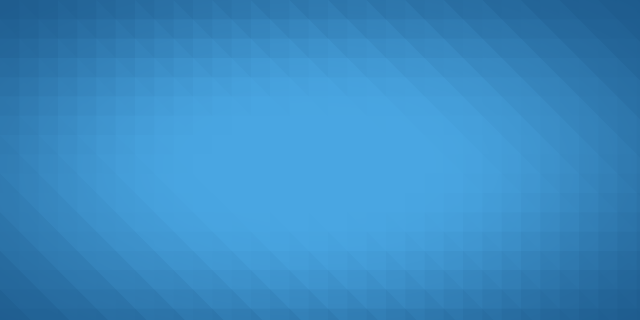
Write a Shadertoy shader that draws this background.

```glsl
// A blue elliptical glow faceted by two overlapping lattices of right triangles.
#define TILE 0.1206               // lattice square side, in canvas heights
#define GLOW_CENTER vec2(0.49, 0.52) // canvas fractions, measured from the top left
#define GLOW_RADIUS vec2(0.5, 0.5)
#define FALLOFF vec2(0.35, 1.5)   // start and end of the darkening
#define FACET_AMOUNT 0.8          // 0 = smooth gradient, 1 = flat triangles
#define BRIGHT_BLUE vec3(0.285, 0.650, 0.885)
#define DEEP_BLUE vec3(0.115, 0.355, 0.550)
#define SAMPLES 3

// Glow colour at a point in canvas heights, y pointing down
vec3 glow(vec2 p) {
    vec2 uv = p * vec2(iResolution.y / iResolution.x, 1.0);
    float d = length((uv - GLOW_CENTER) / GLOW_RADIUS);
    return mix(BRIGHT_BLUE, DEEP_BLUE, smoothstep(FALLOFF.x, FALLOFF.y, d));
}

// Middle of the triangle that holds p; each square is cut by one diagonal
vec2 triangleCenter(vec2 p, vec2 offset) {
    vec2 q = p / TILE - offset;
    vec2 f = fract(q);
    vec2 middle = f.x > f.y ? vec2(2.0, 1.0) / 3.0 : vec2(1.0, 2.0) / 3.0;
    return (floor(q) + middle + offset) * TILE;
}

// Average of two lattices, each shifted half a square along one axis
vec3 facets(vec2 p) {
    vec3 rowShifted = glow(triangleCenter(p, vec2(0.0, 0.5)));
    vec3 columnShifted = glow(triangleCenter(p, vec2(0.5, 0.0)));
    return mix(glow(p), 0.5 * (rowShifted + columnShifted), FACET_AMOUNT);
}

void mainImage(out vec4 fragColor, in vec2 fragCoord) {
    // Supersample to smooth the triangle edges
    vec3 color = vec3(0.0);
    for (int i = 0; i < SAMPLES * SAMPLES; i++) {
        vec2 cell = vec2(float(i % SAMPLES), float(i / SAMPLES));
        vec2 jitter = (cell + 0.5) / float(SAMPLES) - 0.5;
        vec2 p = (fragCoord + jitter) / iResolution.y;
        color += facets(vec2(p.x, 1.0 - p.y));
    }
    fragColor = vec4(color / float(SAMPLES * SAMPLES), 1.0);
}
```
